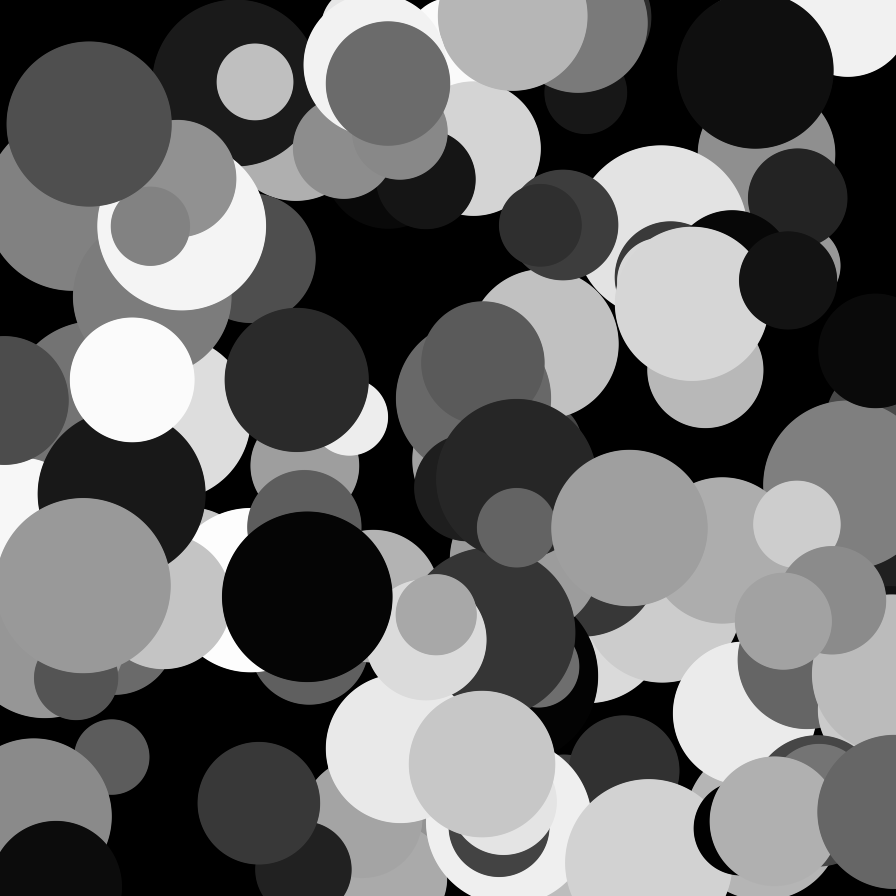
A Shadertoy shader for this pattern:

```glsl
// Opaque grey discs of random size scattered over black, overlapping freely.
// Discs are painted in order from back to front; an integer hash places and
// sizes them, and a golden-ratio sequence spreads their greys evenly.

const int   DISC_COUNT   = 125;
const float MIN_RADIUS   = 0.042;   // in canvas heights
const float MAX_RADIUS   = 0.099;
const float GREY_STEP    = 0.618034;
const float EDGE_PIXELS  = 0.6;     // width of the smoothed rim
const uint  SEED         = 17u;
const vec3  BACKGROUND   = vec3(0.0);

// Integer mixing, giving well scattered bits
uint mixBits(uint x) {
    x ^= x >> 16;
    x *= 0x7feb352du;
    x ^= x >> 15;
    x *= 0x846ca68bu;
    return x ^ (x >> 16);
}

// Random value in 0..1 for one property of one disc
float random(int disc, uint property) {
    uint bits = mixBits(uint(disc) * 4u + property + mixBits(SEED));
    return float(bits >> 8) / 16777216.0;
}

// Signed distance to a disc: negative inside
float discDistance(vec2 p, vec2 center, float radius) {
    return length(p - center) - radius;
}

void mainImage(out vec4 fragColor, in vec2 fragCoord) {
    vec2 p = fragCoord / iResolution.y;
    vec2 canvas = vec2(iResolution.x / iResolution.y, 1.0);
    float edge = EDGE_PIXELS / iResolution.y;

    vec3 color = BACKGROUND;
    for (int i = 0; i < DISC_COUNT; i++) {
        vec2 center = canvas * vec2(random(i, 0u), random(i, 1u));
        float radius = mix(MIN_RADIUS, MAX_RADIUS, random(i, 2u));
        float grey = fract(float(i) * GREY_STEP);

        // Paint over everything below
        float d = discDistance(p, center, radius);
        color = mix(color, vec3(grey), 1.0 - smoothstep(-edge, edge, d));
    }
    fragColor = vec4(color, 1.0);
}
```
